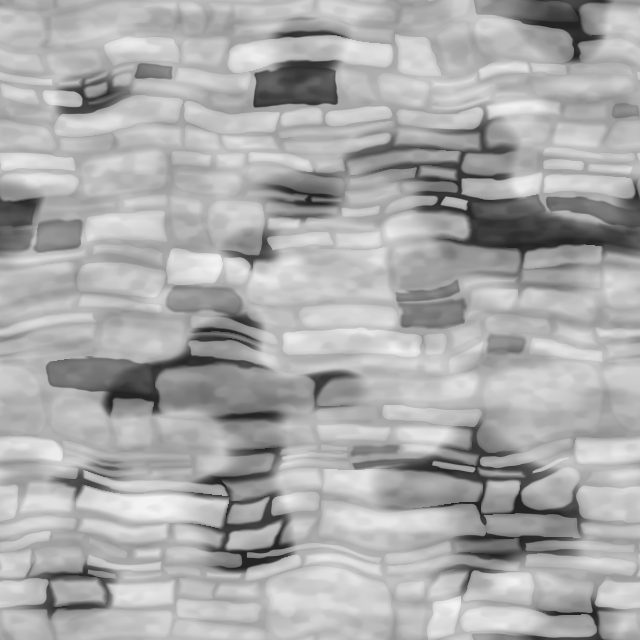
Reproduce this texture map procedurally as a Shadertoy shader.

```glsl
// Tiling grey rubble wall: uneven courses of pale stones in soft mortar with dark gaps.

const float TAU = 6.28318;

float hash(vec2 p) {
    vec3 q = fract(p.xyx * vec3(0.1031, 0.1030, 0.0973));
    q += dot(q, q.yzx + 33.33);
    return fract((q.x + q.y) * q.z);
}

// Smooth cellular noise: random tones blended around scattered points, wraps at 1.
float patches(vec2 p, vec2 n) {
    p *= n;
    vec2 cell = floor(p);
    float sum = 0.0, total = 0.0;
    for (int y = -1; y <= 1; y++)
    for (int x = -1; x <= 1; x++) {
        vec2 c = cell + vec2(x, y);
        vec2 id = mod(c, n) + n * 3.0;
        vec2 d = p - c - 0.15 - 0.7 * vec2(hash(id), hash(id + 31.7));
        float w = exp(-5.0 * dot(d, d));
        sum += w * hash(id + 77.3);
        total += w;
    }
    return sum / total;
}

// Jittered boundary between pieces; the outer ends stay fixed.
float edge(float i, float n, float seed) {
    return mod(i, n) < 0.5 ? i : i + 0.7 * (hash(vec2(i, seed)) - 0.5);
}

// Cuts 0..1 into n uneven pieces: index, low end, high end.
vec3 split(float x, float n, float seed) {
    float s = x * n, i = floor(s);
    if (s < edge(i, n, seed)) i -= 1.0;
    else if (s >= edge(i + 1.0, n, seed)) i += 1.0;
    return vec3(i, edge(i, n, seed) / n, edge(i + 1.0, n, seed) / n);
}

float within(float x, vec3 piece) {
    return (x - piece.y) / (piece.z - piece.y);
}

float roundBox(vec2 p, vec2 halfSize, float r) {
    vec2 d = abs(p) - halfSize + r;
    return length(max(d, 0.0)) + min(max(d.x, d.y), 0.0) - r;
}

void mainImage(out vec4 fragColor, in vec2 fragCoord) {
    vec2 uv = fragCoord / iResolution.xy;

    // Bend the courses
    vec2 p = uv;
    p.y += 0.035 * (patches(uv, vec2(7.0, 9.0)) - 0.5)
         + 0.003 * sin(TAU * (5.0 * uv.x + 2.0 * uv.y));
    p.x += 0.025 * (patches(uv + 0.37, vec2(9.0, 13.0)) - 0.5)
         + 0.002 * sin(TAU * (17.0 * uv.y - 3.0 * uv.x));

    // Course, block, slab, then single stone
    p.y = fract(p.y);
    vec3 course = split(p.y, 12.0, 1.0);
    float id = 2.0 + 7.3 * course.x;
    p.x = fract(p.x + hash(vec2(id, 5.0)));
    vec3 block = split(p.x, 5.0 + floor(3.0 * hash(vec2(id, 9.0))), id);
    id = 97.0 * hash(vec2(id, block.x));
    float slabs = 1.0 + floor(0.75 + 2.0 * hash(vec2(id, 3.0)));
    float up = within(p.y, course);
    vec3 slab = split(up, slabs, id);
    id = 97.0 * hash(vec2(id, slab.x + 11.0));
    float along = within(p.x, block);
    vec3 part = split(along, 1.0 + floor(1.7 * hash(vec2(id, 4.0))), id);
    id = 97.0 * hash(vec2(id, part.x + 23.0));

    // Skewed rounded stone with a ragged rim
    vec2 size = vec2((block.z - block.y) * (part.z - part.y),
                     (course.z - course.y) * (slab.z - slab.y));
    vec2 q = (vec2(within(along, part), within(up, slab)) - 0.5) * size;
    float height = q.y / size.y;
    q.y += q.x * 0.14 * (hash(vec2(id, 1.0)) - 0.5);
    q.x += q.y * 0.5 * (hash(vec2(id, 2.0)) - 0.5);
    float gap = mix(0.002, 0.0055, hash(vec2(id, 6.0)));
    vec2 halfSize = max(0.5 * size - gap, 0.003);
    float corner = min(halfSize.x, halfSize.y) * mix(0.15, 0.8, hash(vec2(id, 7.0)));
    float fine = patches(uv, vec2(48.0, 84.0)) - 0.5;
    float d = roundBox(q, halfSize, corner) + 0.005 * fine;

    // Mortar, sinking into dark hollows
    float smear = patches(uv + 0.61, vec2(13.0, 32.0)) - 0.5;
    float gloom = smoothstep(0.6, 0.9, patches(uv + 0.19, vec2(8.0, 13.0)));
    float mortar = 0.68 + 0.2 * smear + 0.08 * fine - 0.5 * gloom;

    // Stone face: own tone, mottling, brighter top, dull rim
    float tone = 0.74 + 0.16 * hash(vec2(id, 8.0));
    float odd = hash(vec2(id, 10.0));
    if (odd < 0.06) tone = 0.3 + 5.0 * odd;
    float face = tone + 0.2 * smear + 0.1 * fine + 0.05 * height - 0.12 * gloom
               - 0.06 * smoothstep(-0.008, 0.0, d);

    // Some rims are crisp, others blurred
    float blur = hash(vec2(id, 12.0));
    float soft = mix(0.0012, 0.006, blur * blur);
    float cover = smoothstep(soft, -soft, d) * mix(0.65, 1.0, hash(vec2(id, 13.0)));
    fragColor = vec4(vec3(clamp(mix(mortar, face, cover), 0.14, 0.95)), 1.0);
}
```
